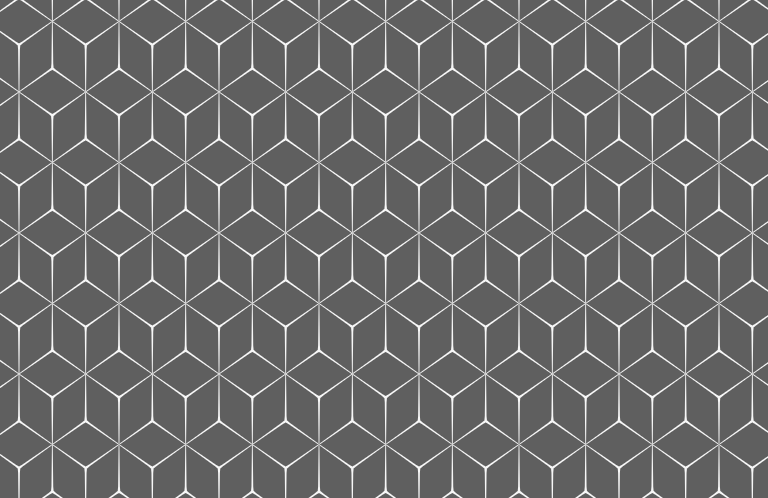
Write a Shadertoy shader that draws this pattern.

```glsl
// Coverage of a spoke from the star centre to tip, widening towards the tip
float spoke(vec2 p, vec2 tip, float pixel) {
    float along = clamp(dot(p, tip) / dot(tip, tip), 0.0, 1.0);
    float dist = length(p - along * tip);
    float halfWidth = mix(0.006, 0.014, along) + 0.005 * smoothstep(0.88, 1.0, along);
    // Box-filtered overlap of the pixel with the line
    float overlap = min(dist + 0.5 * pixel, halfWidth) - max(dist - 0.5 * pixel, -halfWidth);
    return clamp(overlap / pixel, 0.0, 1.0);
}

// Six spokes, folded into one quadrant by symmetry
float star(vec2 p, float pixel) {
    p = abs(p);
    return max(spoke(p, vec2(0.0, 0.708), pixel), spoke(p, vec2(0.5, 0.354), pixel));
}

void mainImage(out vec4 fragColor, in vec2 fragCoord) {
    // One unit is the spacing between stars in a row
    vec2 p = fragCoord / iResolution.xy * vec2(11.52, 7.5) - vec2(0.285, 1.868);
    float pixel = 11.52 / iResolution.x;

    // Two interleaved grids of stars form the tumbling cubes
    vec2 period = vec2(1.0, 2.124);
    float line = 0.0;
    for (int i = 0; i < 2; i++) {
        vec2 cell = p / period + 0.5 * float(i);
        line = max(line, star((fract(cell + 0.5) - 0.5) * period, pixel));
    }

    vec3 slate = vec3(0.373);
    vec3 chalk = vec3(0.97);
    fragColor = vec4(mix(slate, chalk, line), 1.0);
}
```
